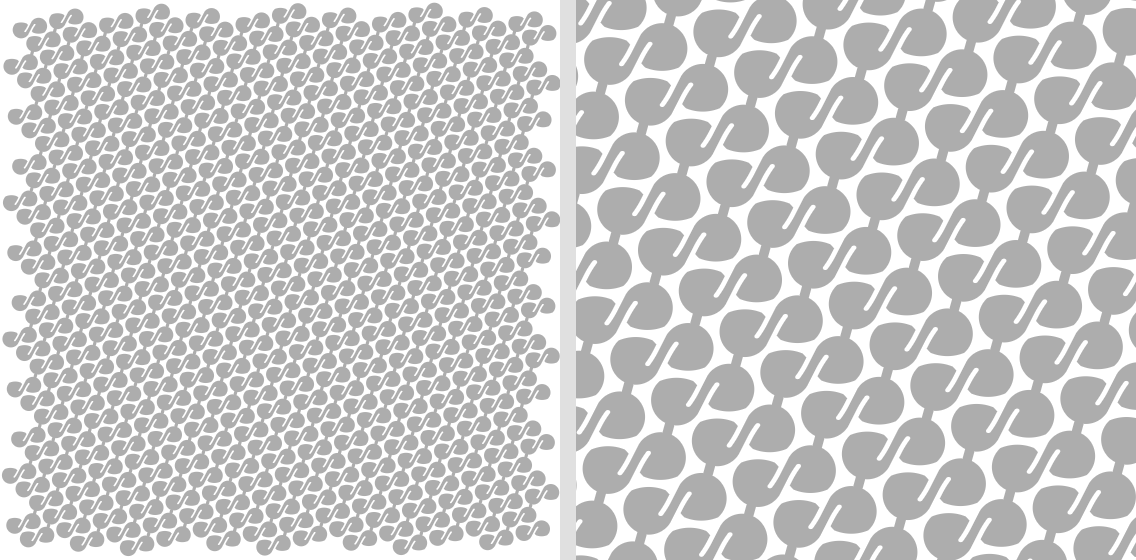
Left: the whole. Right: its middle third, enlarged.
Write a Shadertoy shader that draws this pattern.

```glsl
// Slanted lattice of grey two-lobed S links, chained diagonally on white.

const float CANVAS = 768.0;                 // design units across the canvas
const vec2 ORIGIN = vec2(41.0, 729.5);      // centre of the first link
const vec2 STEP_DOWN = vec2(18.64, -18.63); // between neighbouring chains
const vec2 STEP_CHAIN = vec2(31.3, 31.28);  // along one chain
const vec2 FIELD_MIN = vec2(23.5, 17.0);    // link centres stay in this box
const vec2 FIELD_MAX = vec2(748.0, 753.0);
const vec2 LOBE = vec2(12.0, 2.5);          // lobe centre; its twin is opposite
const float LOBE_RADIUS = 11.6;
const vec2 STEM_DIR = vec2(0.454, 0.891);
const vec3 GREY = vec3(0.68);
const vec3 WHITE = vec3(1.0);

float segmentDistance(vec2 p, vec2 a, vec2 b) {
    vec2 ab = b - a;
    float t = clamp(dot(p - a, ab) / dot(ab, ab), 0.0, 1.0);
    return length(p - a - ab * t);
}

float boxDistance(vec2 p, vec2 halfSize) {
    vec2 q = abs(p) - halfSize;
    return length(max(q, 0.0)) + min(max(q.x, q.y), 0.0);
}

// Disc with a slightly flattened underside
float lobeDistance(vec2 p, float radius) {
    return max(length(p) - radius, length(p - vec2(0.0, 10.0)) - 20.2);
}

// Two lobes joined by a slanted stem, with a curved slit beside each lobe
float linkDistance(vec2 p) {
    vec2 across = vec2(STEM_DIR.y, -STEM_DIR.x);
    vec2 stem = vec2(dot(p, across), dot(p, STEM_DIR));
    float side = stem.x < 0.0 ? -1.0 : 1.0;
    float lobes = min(lobeDistance(p - LOBE, LOBE_RADIUS),
                      lobeDistance(-p - LOBE, LOBE_RADIUS));
    float body = min(lobes, boxDistance(stem, vec2(2.0, 8.0)));

    vec2 s = stem * side;
    float bend = max(s.y, 0.0);
    s.x -= 0.012 * bend * bend;
    float slit = segmentDistance(s, vec2(3.1, -14.0), vec2(3.1, 7.0)) - 1.1;
    return max(body, -slit);
}

// Bridge from the right lobe to the next link of the chain
float neckDistance(vec2 p) {
    vec2 mid = 0.5 * STEP_CHAIN;
    vec2 reach = 4.0 * normalize(mid - LOBE);
    return segmentDistance(p, mid - reach, mid + reach) - 2.2;
}

bool inField(vec2 centre) {
    return all(greaterThan(centre, FIELD_MIN)) && all(lessThan(centre, FIELD_MAX));
}

// Nearest link or neck among the surrounding lattice cells
float patternDistance(vec2 p) {
    mat2 lattice = mat2(STEP_DOWN, STEP_CHAIN);
    vec2 cell = round(inverse(lattice) * (p - ORIGIN));
    float d = CANVAS;
    for (int j = -1; j <= 1; j++) {
        for (int i = -1; i <= 1; i++) {
            vec2 centre = ORIGIN + lattice * (cell + vec2(i, j));
            if (!inField(centre)) continue;
            d = min(d, linkDistance(p - centre));
            if (inField(centre + STEP_CHAIN)) d = min(d, neckDistance(p - centre));
        }
    }
    return d;
}

void mainImage(out vec4 fragColor, in vec2 fragCoord) {
    float pixel = CANVAS / iResolution.y;
    float d = patternDistance(fragCoord * pixel);
    float ink = clamp(0.5 - d / pixel, 0.0, 1.0);
    fragColor = vec4(mix(WHITE, GREY, ink), 1.0);
}
```
